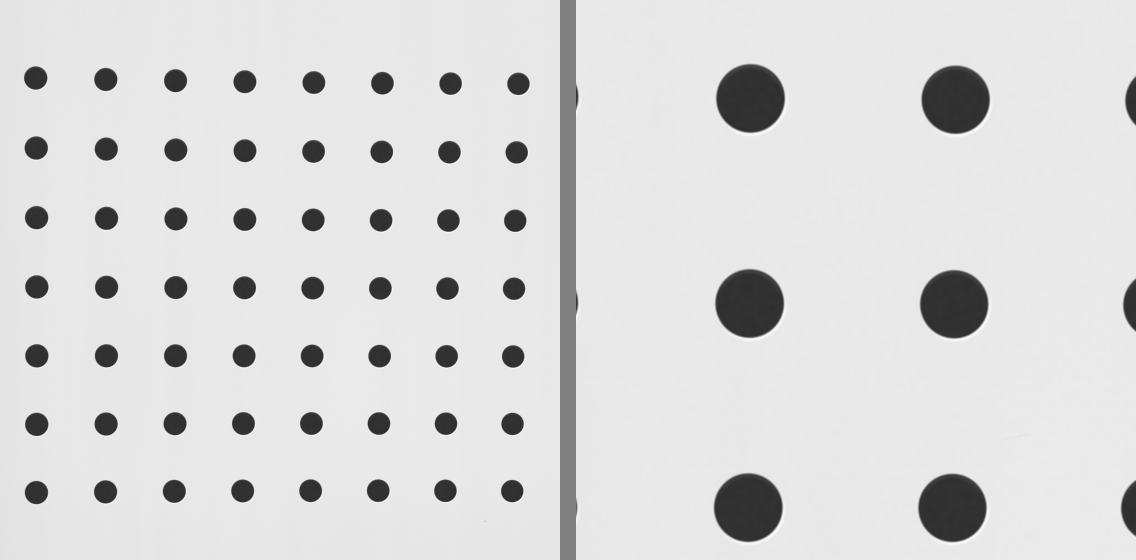
Left, the full canvas; right, a detail of the centre.
A WebGL 2 fragment shader for this pattern:

```glsl
#version 300 es
precision highp float;
// Pale perforated board: 8 by 7 dark round holes, slightly warped, with lit rims.

uniform vec2 u_resolution;
out vec4 fragColor;

const vec2 HOLES = vec2(8.0, 7.0);
const vec3 BOARD = vec3(0.910);
const vec3 HOLE = vec3(0.192);
const vec3 HOLE_WALL = vec3(0.27);
const vec3 RIM_LIGHT = vec3(0.985);

float hash(vec2 p) {
    return fract(sin(dot(p, vec2(127.1, 311.7))) * 43758.5453);
}

float noise(vec2 p) {
    vec2 i = floor(p);
    vec2 f = fract(p);
    f = f * f * (3.0 - 2.0 * f);
    float a = mix(hash(i), hash(i + vec2(1.0, 0.0)), f.x);
    float b = mix(hash(i + vec2(0.0, 1.0)), hash(i + 1.0), f.x);
    return mix(a, b, f.y);
}

float fill(float dist, float blur) {
    return 1.0 - smoothstep(-blur, blur, dist);
}

float segmentDistance(vec2 p, vec2 a, vec2 b) {
    vec2 d = b - a;
    return length(p - a - d * clamp(dot(p - a, d) / dot(d, d), 0.0, 1.0));
}

// Bends the even grid: g runs from 0 to 1 across and down the holes.
vec2 warpGrid(vec2 g) {
    vec2 bow = g * (1.0 - g);
    vec2 left = mix(vec2(0.0638, 0.1393), vec2(0.0651, 0.8796), g.y);
    vec2 right = mix(vec2(0.9258, 0.1497), vec2(0.9147, 0.8770), g.y);
    vec2 center = mix(left, right, g.x);
    center.x += bow.x * (0.0169 + 0.026 * bow.y) + bow.y * mix(0.0052, -0.0091, g.x);
    center.y += bow.y * mix(0.0117, 0.0091, g.x) + bow.x * mix(0.0091, -0.0072, g.y);
    return center;
}

// Soft tone, vertical streaks, fine grain and two small marks.
vec3 boardColor(vec2 p, float blur) {
    float tone = 0.010 * (noise(p * 3.0) - 0.5);
    tone += 0.007 * (noise(p * vec2(42.0, 3.0)) - 0.5);
    tone += 0.006 * (noise(p * 380.0) - 0.5);
    tone -= 0.012 * (1.0 - smoothstep(0.0, 0.12, p.x));
    tone -= 0.008 * smoothstep(0.8, 1.0, p.y);
    float scratch = segmentDistance(p, vec2(0.588, 0.595), vec2(0.602, 0.592));
    tone -= 0.025 * fill(scratch - 0.0006, blur);
    float speck = length(p - vec2(0.866, 0.931));
    tone -= 0.25 * fill(speck - 0.0009, blur);
    return BOARD + tone;
}

vec3 drawHole(vec3 color, vec2 p, vec2 grid, float blur) {
    vec2 offset = p - warpGrid(grid);
    float radius = mix(0.0207, 0.0199, grid.x);
    float dist = length(offset) - radius;
    vec2 normal = offset / max(length(offset), 0.0001);

    // The light catches the lower right lip.
    vec2 lightSide = normalize(vec2(mix(0.35, 0.9, grid.x), 1.0));
    float lit = smoothstep(0.1, 0.9, dot(normal, lightSide));
    float rim = fill(abs(dist - 0.0010) - 0.0009, blur);
    color = mix(color, RIM_LIGHT, rim * lit * mix(0.7, 1.0, grid.x));

    // A thin paler wall shows inside the upper edge.
    float wall = fill(abs(dist + 0.0012) - 0.0012, blur);
    float wallSide = smoothstep(0.1, 0.9, -normal.y) * mix(1.0, 0.4, grid.y);
    float grain = 0.016 * (noise(p * 300.0) - 0.5);
    vec3 inside = mix(HOLE + grain, HOLE_WALL, wall * wallSide);
    return mix(color, inside, fill(dist, blur));
}

void main() {
    // Canvas units, measured down from the top left.
    vec2 uv = gl_FragCoord.xy / u_resolution;
    vec2 p = vec2(uv.x, 1.0 - uv.y);
    float blur = max(0.8 / min(u_resolution.x, u_resolution.y), 0.0009);

    // Nearest hole, limited to the grid so the margins stay bare.
    vec2 first = vec2(0.065, 0.145);
    vec2 span = vec2(0.856, 0.734);
    vec2 steps = HOLES - 1.0;
    vec2 cell = clamp(floor((p - first) / span * steps + 0.5), vec2(0.0), steps);

    vec3 color = boardColor(p, blur);
    color = drawHole(color, p, cell / steps, blur);
    fragColor = vec4(color, 1.0);
}
```
